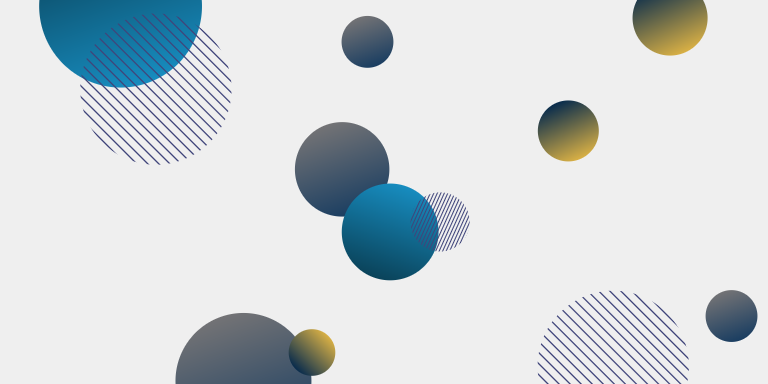
A Shadertoy shader for this background:

```glsl
#define PAPER vec3(0.937)
#define INK vec3(0.25, 0.27, 0.48)
#define GREY vec3(0.45, 0.45, 0.46)
#define SLATE vec3(0.10, 0.24, 0.38)
#define SKY vec3(0.09, 0.55, 0.75)
#define TEAL vec3(0.04, 0.26, 0.35)
#define NAVY vec3(0.03, 0.17, 0.30)
#define GOLD vec3(0.85, 0.69, 0.27)
#define WIDE_GAP 0.02035
#define FINE_GAP 0.0083

// Antialiased disc coverage
float disc(vec2 p, float radius, float px) {
    return clamp(0.5 + (radius - length(p)) / px, 0.0, 1.0);
}

// Disc shaded from one colour to another along a direction
void ball(inout vec3 col, vec2 p, float radius, vec2 dir, vec3 from, vec3 to, float px) {
    float t = 0.5 + 0.5 * dot(p, normalize(dir)) / radius;
    col = mix(col, mix(from, to, clamp(t, 0.0, 1.0)), disc(p, radius, px));
}

// Disc of parallel lines, box filtered over one pixel
void hatch(inout vec3 col, vec2 p, float radius, vec2 normal, float gap, float width, float px) {
    float s = dot(p, normalize(normal));
    float d = abs(fract(s / gap) - 0.5) * gap;
    float overlap = min(d + 0.5 * px, 0.5 * width) - max(d - 0.5 * px, -0.5 * width);
    float line = clamp(overlap / px, 0.0, 1.0);
    col = mix(col, INK, line * disc(p, radius, px));
}

void mainImage(out vec4 fragColor, in vec2 fragCoord) {
    // Canvas height is one unit
    float px = 1.0 / iResolution.y;
    vec2 p = fragCoord * px;
    vec3 col = PAPER;

    vec2 greyDir = vec2(0.35, -1.0);
    vec2 goldDir = vec2(0.45, -1.0);

    // Grey balls
    ball(col, p - vec2(0.957, 0.891), 0.0675, greyDir, GREY, SLATE, px);
    ball(col, p - vec2(0.891, 0.559), 0.1230, greyDir, GREY, SLATE, px);
    ball(col, p - vec2(0.634, 0.008), 0.1770, greyDir, GREY, SLATE, px);
    ball(col, p - vec2(1.905, 0.177), 0.0675, greyDir, GREY, SLATE, px);

    // Blue balls
    ball(col, p - vec2(0.314, 0.984), 0.2120, vec2(0.35, -1.0), TEAL, SKY, px);
    ball(col, p - vec2(1.016, 0.396), 0.1260, vec2(-0.35, -1.0), SKY, TEAL, px);

    // Gold balls
    ball(col, p - vec2(1.745, 0.953), 0.0977, goldDir, NAVY, GOLD, px);
    ball(col, p - vec2(1.480, 0.659), 0.0794, goldDir, NAVY, GOLD, px);
    ball(col, p - vec2(0.8125, 0.082), 0.0607, vec2(0.7, 0.7), NAVY, GOLD, px);

    // Hatched discs
    hatch(col, p - vec2(0.406, 0.768), 0.197, vec2(1.0, 1.0), WIDE_GAP, 0.0034, px);
    hatch(col, p - vec2(1.597, 0.046), 0.197, vec2(1.0, 1.0), WIDE_GAP, 0.0034, px);
    hatch(col, p - vec2(1.146, 0.422), 0.077, vec2(0.91, -0.41), FINE_GAP, 0.0027, px);

    fragColor = vec4(col, 1.0);
}
```
